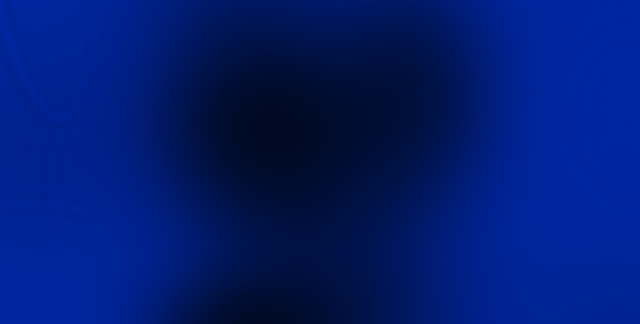
A WebGL 2 fragment shader for this background:

```glsl
#version 300 es
precision highp float;

uniform vec2 u_resolution;
out vec4 outColor;

// Positions use canvas heights: x spans 0..ASPECT, y spans 0..1
const float ASPECT = 512.0 / 260.0;
const vec3 BRIGHT_BLUE = vec3(0.0, 0.147, 0.63);
const vec3 NIGHT_TINT = vec3(0.0, 0.008, 0.0);
const float VEIN_STRENGTH = 0.035;
const float VEIN_FREQUENCY = 120.0;
const float VEIN_WIDTH = 0.055;
const float WARP_AMOUNT = 0.035;
const float GRAIN = 0.004;

// Shadow blobs: centre xy, radius xy
const int BLOB_COUNT = 8;
const vec4 BLOBS[BLOB_COUNT] = vec4[](
  vec4(0.79, 0.63, 0.29, 0.26),
  vec4(1.26, 0.72, 0.235, 0.33),
  vec4(0.935, 0.385, 0.33, 0.435),
  vec4(0.75, -0.05, 0.25, 0.18),
  vec4(1.10, -0.03, 0.31, 0.26),
  vec4(0.73, 1.00, 0.30, 0.23),
  vec4(0.10, 0.56, 0.33, 0.36),
  vec4(1.90, 0.00, 0.38, 0.26)
);
const float DENSITY[BLOB_COUNT] = float[](
  1.02, 0.78, 0.70, 1.15, 0.45, 0.28, 0.12, 0.09
);

float hash(vec2 p) {
  p = fract(p * vec2(0.1031, 0.1137));
  p += dot(p, p.yx + 33.33);
  return fract((p.x + p.y) * p.x * 7.31);
}

float noise(vec2 p) {
  vec2 cell = floor(p);
  vec2 f = fract(p);
  f = f * f * (3.0 - 2.0 * f);
  float low = mix(hash(cell), hash(cell + vec2(1, 0)), f.x);
  float high = mix(hash(cell + vec2(0, 1)), hash(cell + vec2(1, 1)), f.x);
  return mix(low, high, f.y);
}

float shadowDepth(vec2 p) {
  float depth = 0.0;
  for (int i = 0; i < BLOB_COUNT; i++) {
    vec2 d = (p - BLOBS[i].xy) / BLOBS[i].zw;
    depth += DENSITY[i] * exp(-dot(d, d));
  }
  return depth;
}

// Fine parallel ripples fading away from a curve
float ripple(float dist) {
  float falloff = dist / VEIN_WIDTH;
  return cos(dist * VEIN_FREQUENCY) * exp(-falloff * falloff);
}

float veins(vec2 p) {
  vec2 warp = vec2(noise(p * 6.0), noise(p * 6.0 + 17.0)) - 0.5;
  vec2 q = p + WARP_AMOUNT * warp;

  // Valley, open arc and low wisp on the left
  float dx = q.x - 0.167;
  float valley = (q.y - 0.64 - 15.0 * dx * dx) / sqrt(1.0 + 900.0 * dx * dx);
  float arc = length(q - vec2(0.41, 0.48)) - 0.26;
  float wisp = q.y - 0.38 + 0.5 * q.x * q.x;
  float left = ripple(valley) + 0.6 * ripple(arc) + 0.6 * ripple(wisp);
  left *= 1.0 - smoothstep(0.15, 0.42, p.x);

  // Faint curl on the right
  float curl = length((q - vec2(1.95, 0.62)) * vec2(1.0, 0.8)) - 0.22;
  return left + 0.35 * ripple(curl) * smoothstep(1.6, 1.75, p.x);
}

void main() {
  vec2 p = gl_FragCoord.xy / u_resolution * vec2(ASPECT, 1.0);

  // Layered shadows absorb the blue light
  float light = exp(-shadowDepth(p));
  light *= 1.0 + VEIN_STRENGTH * veins(p);
  vec3 color = BRIGHT_BLUE * light + NIGHT_TINT * (1.0 - light);

  // Gentle grain to break up banding
  color += vec3(0.0, 0.3, 1.0) * GRAIN * (noise(p * 260.0) - 0.5);
  outColor = vec4(color, 1.0);
}
```
